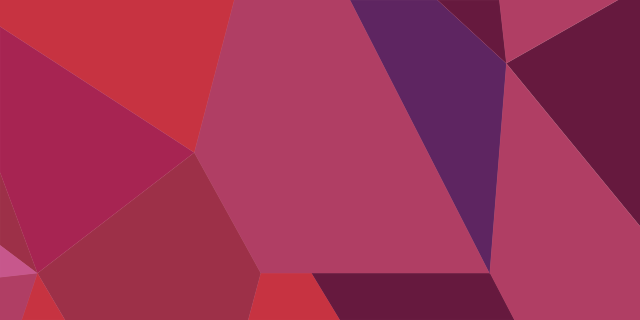
This background is drawn by a Shadertoy shader. Its source:

```glsl
// Flat faceted backdrop: rose ground with red, brick, plum and purple shards.

// Signed distance to the line a-b, negative on its right side.
float edge(vec2 p, vec2 a, vec2 b) {
    vec2 e = b - a, q = p - a;
    return (e.x * q.y - e.y * q.x) / length(e);
}

// Convex shapes, corners listed clockwise.
float triangle(vec2 p, vec2 a, vec2 b, vec2 c) {
    return max(max(edge(p, a, b), edge(p, b, c)), edge(p, c, a));
}

float quad(vec2 p, vec2 a, vec2 b, vec2 c, vec2 d) {
    return max(max(edge(p, a, b), edge(p, b, c)), max(edge(p, c, d), edge(p, d, a)));
}

// Fill a shape with a smooth edge and a faint pale seam.
void paint(inout vec3 color, vec3 fill, float dist, float seam) {
    float halfPixel = 0.5 / iResolution.y;
    color = mix(color, fill, 1.0 - smoothstep(-halfPixel, halfPixel, dist));
    float line = exp(-dist * dist / (0.0013 * 0.0013));
    color = mix(color, vec3(0.82, 0.55, 0.62), seam * line);
}

void mainImage(out vec4 fragColor, in vec2 fragCoord) {
    // Canvas spans 2 by 1 units.
    vec2 p = fragCoord / iResolution.xy * vec2(2.0, 1.0);

    vec3 rose = vec3(0.69, 0.243, 0.392);
    vec3 red = vec3(0.78, 0.20, 0.255);
    vec3 crimson = vec3(0.655, 0.14, 0.322);
    vec3 brick = vec3(0.616, 0.19, 0.282);
    vec3 plum = vec3(0.40, 0.10, 0.245);
    vec3 purple = vec3(0.368, 0.145, 0.38);
    vec3 pink = vec3(0.78, 0.34, 0.55);

    // Junctions shared by several shards.
    vec2 leftHub = vec2(0.607, 0.523);
    vec2 lowHub = vec2(0.117, 0.146);
    vec2 rightHub = vec2(1.582, 0.802);
    vec2 brickFoot = vec2(0.815, 0.146);
    vec2 plumTop = vec2(0.974, 0.146);
    vec2 plumFoot = vec2(1.0625, 0.0);

    vec3 color = rose;

    // Left fan
    paint(color, red, quad(p, vec2(0.0, 0.917), vec2(-0.1, 1.1), vec2(0.732, 1.0), leftHub), 0.15);
    paint(color, crimson, quad(p, vec2(0.0, 0.461), vec2(0.0, 0.917), leftHub, lowHub), 0.15);
    paint(color, brick, quad(p, lowHub, leftHub, brickFoot, vec2(0.596, -0.667)), 0.15);

    // Small shards at the lower left
    paint(color, brick, triangle(p, vec2(0.0, 0.234), vec2(0.0, 0.461), lowHub), 0.1);
    paint(color, pink, triangle(p, vec2(0.0, 0.133), vec2(0.0, 0.234), lowHub), 0.1);
    paint(color, red, triangle(p, vec2(0.068, 0.0), lowHub, vec2(0.203, 0.0)), 0.1);

    // Bottom strip
    paint(color, red, quad(p, vec2(0.776, 0.0), brickFoot, plumTop, plumFoot), 0.06);
    paint(color, plum, quad(p, plumFoot, plumTop, vec2(1.531, 0.146), vec2(1.607, 0.0)), 0.06);

    // Right fan
    paint(color, purple, quad(p, vec2(1.094, 1.0), vec2(1.367, 1.0), rightHub, vec2(1.530, 0.146)), 0.15);
    paint(color, plum, triangle(p, vec2(1.367, 1.0), vec2(1.56, 1.0), rightHub), 0.15);
    paint(color, plum, triangle(p, rightHub, vec2(2.4, 1.266), vec2(2.4, -0.194)), 0.4);

    fragColor = vec4(color, 1.0);
}
```
